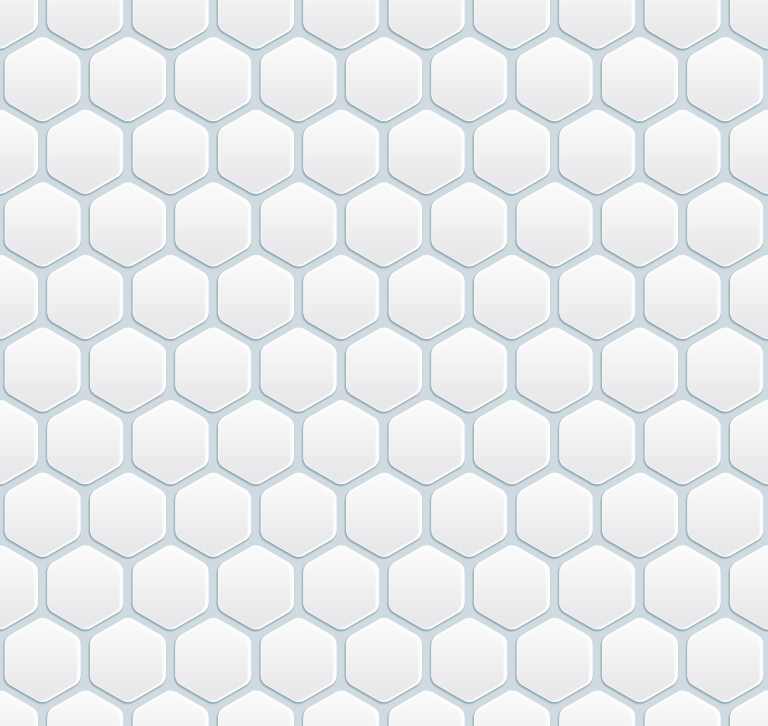
Write a WebGL 2 fragment shader that draws this pattern.

```glsl
#version 300 es
precision highp float;
// Raised white hexagonal tiles with soft bevels over pale blue-grey joints.

uniform vec2 u_resolution;
out vec4 fragColor;

// Offset from the nearest tile centre; tiles are one unit apart along a row.
vec2 nearestTile(vec2 p) {
    vec2 cell = vec2(1.0, 1.702);
    vec2 evenRow = (fract(p / cell + 0.5) - 0.5) * cell;
    vec2 oddRow = (fract(p / cell) - 0.5) * cell;
    return dot(evenRow, evenRow) < dot(oddRow, oddRow) ? evenRow : oddRow;
}

// Signed distance to a rounded hexagon with a vertex at the top.
float roundedHexagon(vec2 q) {
    const float rounding = 0.14;
    const float apothem = 0.446 - rounding;
    const vec2 slant = vec2(0.5, -0.866025);
    q = abs(q);
    q -= 2.0 * min(dot(slant, q), 0.0) * slant;
    float halfSide = 0.57735 * apothem;
    q -= vec2(apothem, clamp(q.y, -halfSide, halfSide));
    return length(q) * sign(q.x) - rounding;
}

void main() {
    // Nine tiles across, ten staggered rows down
    vec2 p = gl_FragCoord.xy / u_resolution * vec2(9.0, 8.51) + vec2(0.0, 0.077);
    float pixel = 9.0 / u_resolution.x;
    vec2 q = nearestTile(p);

    // Joint with a shadow cast down and to the left
    vec3 color = vec3(0.81, 0.86, 0.88);
    float shadow = roundedHexagon(nearestTile(p + vec2(0.009, 0.016)));
    color = mix(color, vec3(0.58, 0.66, 0.70), 1.0 - smoothstep(-0.012, 0.022, shadow));

    // White rim, widest on the upper right
    float tile = roundedHexagon(q);
    color = mix(color, vec3(0.99), 1.0 - smoothstep(-0.6 * pixel, 0.6 * pixel, tile));

    // Inset face, shaded from top to bottom
    float face = roundedHexagon(q + vec2(0.018, 0.012)) + 0.024;
    vec3 faceColor = mix(vec3(0.908, 0.908, 0.918), vec3(0.978), smoothstep(-0.5, 0.48, q.y));
    color = mix(color, faceColor, 1.0 - smoothstep(-0.014, 0.012, face));

    fragColor = vec4(color, 1.0);
}
```
